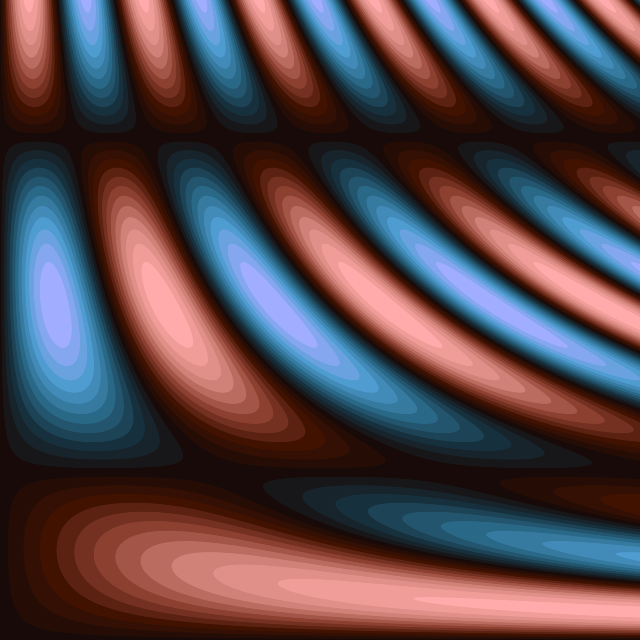
Give the GLSL for this background, as a three.js fragment shader.

```glsl
// Stepped interference pattern: a wave running along the hyperbolas x*y = const
// is multiplied by a horizontal standing wave. The signed product is cut into
// flat bands, coloured warm where positive and cool where negative.

varying vec2 vUv;

const float HYPERBOLA_FREQ = 35.0;
const float ROW_FREQ = 6.0;
const float BANDS_PER_UNIT = 12.5;
const float TOP_BAND = 12.0;
const float EDGE_SOFTNESS = 0.0008;   // half width of a band edge, in canvas units

const vec3 NODE_DARK = vec3(0.09, 0.04, 0.03);

const vec3 WARM_SHADOW = vec3(0.26, 0.07, 0.005);
const vec3 WARM_MID    = vec3(0.55, 0.25, 0.19);
const vec3 WARM_LIGHT  = vec3(0.82, 0.51, 0.47);
const vec3 WARM_PEAK   = vec3(1.00, 0.67, 0.67);

const vec3 COOL_SHADOW = vec3(0.09, 0.19, 0.24);
const vec3 COOL_MID    = vec3(0.16, 0.41, 0.53);
const vec3 COOL_LIGHT  = vec3(0.31, 0.61, 0.82);
const vec3 COOL_PEAK   = vec3(0.63, 0.68, 1.00);

// Wave height in x, its gradient in yz
vec3 waveWithGradient(vec2 p) {
  float phase = HYPERBOLA_FREQ * p.x * p.y;
  float row = ROW_FREQ * p.y;
  float height = sin(phase) * cos(row);
  float phaseSlope = HYPERBOLA_FREQ * cos(phase) * cos(row);
  float rowSlope = ROW_FREQ * sin(phase) * sin(row);
  return vec3(height, phaseSlope * p.y, phaseSlope * p.x - rowSlope);
}

// Round the height to whole bands, with edges of constant width on the canvas
float bandLevel(vec3 wave) {
  float scaled = wave.x * BANDS_PER_UNIT;
  float base = floor(scaled);
  float softness = length(wave.yz) * BANDS_PER_UNIT * EDGE_SOFTNESS;
  softness = clamp(softness, 0.001, 0.5);
  float level = base + smoothstep(0.5 - softness, 0.5 + softness, scaled - base);
  return clamp(level / TOP_BAND, -1.0, 1.0);
}

// Four evenly spaced colour stops above the dark node colour
vec3 ramp(float t, vec3 shadow, vec3 middle, vec3 light, vec3 peak) {
  float s = t * 4.0;
  vec3 color = mix(NODE_DARK, shadow, clamp(s, 0.0, 1.0));
  color = mix(color, middle, clamp(s - 1.0, 0.0, 1.0));
  color = mix(color, light, clamp(s - 2.0, 0.0, 1.0));
  return mix(color, peak, clamp(s - 3.0, 0.0, 1.0));
}

void main() {
  float level = bandLevel(waveWithGradient(vUv));
  vec3 warm = ramp(max(level, 0.0), WARM_SHADOW, WARM_MID, WARM_LIGHT, WARM_PEAK);
  vec3 cool = ramp(max(-level, 0.0), COOL_SHADOW, COOL_MID, COOL_LIGHT, COOL_PEAK);
  gl_FragColor = vec4(level >= 0.0 ? warm : cool, 1.0);
}
```
